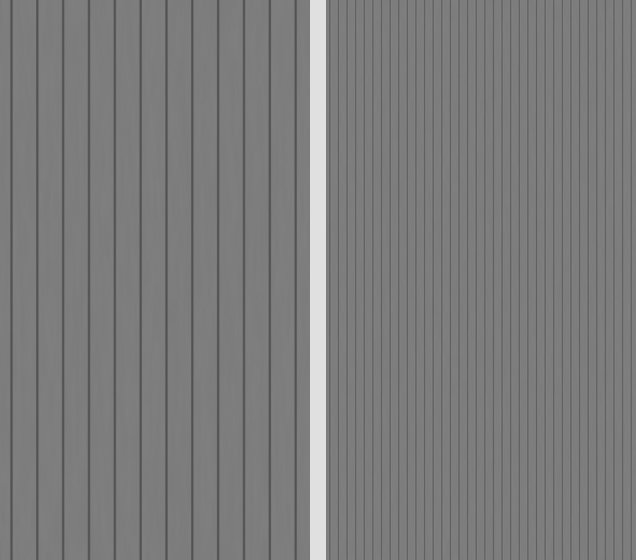
Left: one tile. Right: repeated 3 by 3.
This texture is drawn by a Shadertoy shader. Its source:

```glsl
#define PLANKS 12.0
#define GROOVE_CENTRE 0.445
#define GROOVE_HALF 0.052
#define CORE_HALF 0.028
#define PLANK_COLOUR vec3(0.49)
#define EDGE_COLOUR vec3(0.39)
#define CORE_COLOUR vec3(0.32)
#define GRAIN_AMOUNT 0.022
#define TONE_AMOUNT 0.006

const float TAU = 6.2831853;

float hash(vec2 p) {
    vec3 q = fract(vec3(p.xyx) * 0.1031);
    q += dot(q, q.yzx + 33.33);
    return fract((q.x + q.y) * q.z);
}

// Value noise whose lattice wraps after a whole number of cells
float wrappedNoise(vec2 uv, vec2 cells) {
    vec2 p = uv * cells;
    vec2 i = floor(p);
    vec2 f = fract(p);
    f = f * f * (3.0 - 2.0 * f);
    vec2 lo = mod(i, cells);
    vec2 hi = mod(i + 1.0, cells);
    float bottom = mix(hash(lo), hash(vec2(hi.x, lo.y)), f.x);
    float top = mix(hash(vec2(lo.x, hi.y)), hash(hi), f.x);
    return mix(bottom, top, f.y);
}

// Fine fibres stretched along the planks, centred on zero
float woodGrain(vec2 uv) {
    float bend = 0.0015 * sin(TAU * (2.0 * uv.y + 3.0 * uv.x));
    vec2 p = uv + vec2(bend, 0.0);
    float sum = 0.0;
    float weight = 0.5;
    vec2 cells = vec2(84.0, 14.0);
    for (int octave = 0; octave < 3; octave++) {
        sum += weight * (wrappedNoise(p, cells) - 0.5);
        cells *= vec2(2.0, 3.0);
        weight *= 0.6;
    }
    return sum;
}

// Antialiased coverage of a band around distance zero
float band(float dist, float halfWidth, float pixel) {
    return clamp(0.5 + (halfWidth - dist) / pixel, 0.0, 1.0);
}

void mainImage(out vec4 fragColor, in vec2 fragCoord) {
    vec2 uv = fragCoord / iResolution.xy;
    float pixel = PLANKS / iResolution.x;

    // Position across one plank, measured from its groove
    float across = uv.x * PLANKS - GROOVE_CENTRE;
    float plank = mod(floor(across), PLANKS);
    float dist = abs(fract(across + 0.5) - 0.5);

    // Grey plank with faint grain and a slight tone of its own
    float tone = TONE_AMOUNT * (hash(vec2(plank, 7.0)) - 0.5);
    vec3 colour = PLANK_COLOUR + tone + GRAIN_AMOUNT * woodGrain(uv);

    // Groove: softer shoulders around a dark core
    colour = mix(colour, EDGE_COLOUR, band(dist, GROOVE_HALF, pixel));
    colour = mix(colour, CORE_COLOUR, band(dist, CORE_HALF, pixel));

    fragColor = vec4(colour, 1.0);
}
```
